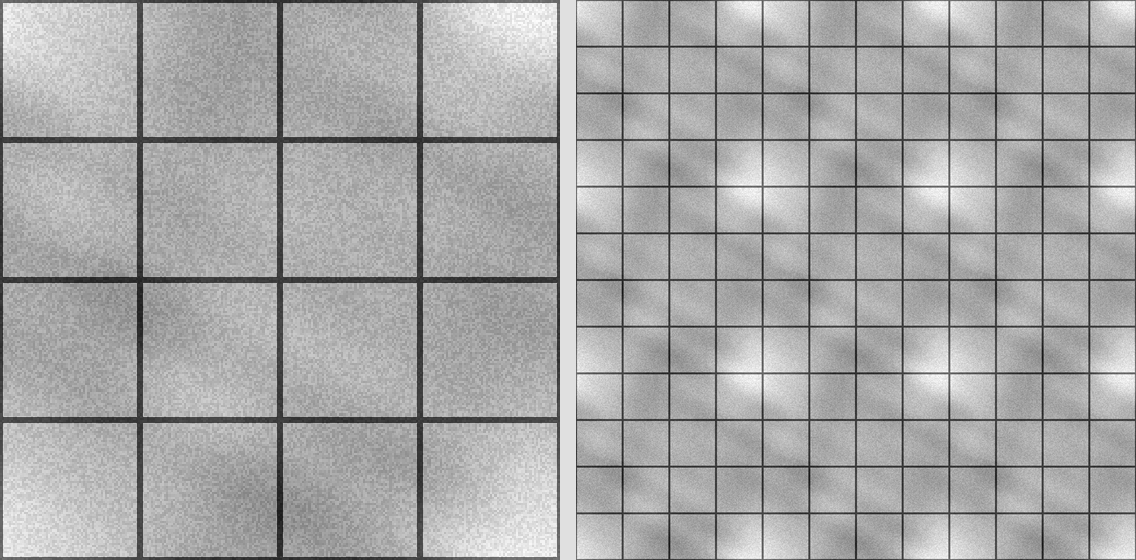
Left: one tile. Right: repeated 3 by 3.
Reproduce this pattern procedurally as a WebGL 1 fragment shader.

```glsl
precision highp float;
// Square grey concrete tiles with dark grout, soft mottling and blocky grain.

#define TILES 4.0
#define GROUT_WIDTH 0.0108
#define GRAIN_CELLS 256.0
#define TILE_GREY 0.665
#define GROUT_GREY 0.225
#define TILE_GRAIN 0.135
#define GROUT_GRAIN 0.07
#define GLOW 0.20
#define BROAD_SHADE 0.035
#define MOTTLE 0.015

uniform vec2 u_resolution;

const float TAU = 6.2831853;

float hash(vec2 cell) {
  vec3 p = fract(vec3(cell.xyx) * 0.1031);
  p += dot(p, p.yzx + 33.33);
  return fract((p.x + p.y) * p.z);
}

// Layered sines with whole-number frequencies, so the sum wraps.
float mottle(vec2 uv) {
  float sum = 0.0;
  for (int i = 0; i < 6; i++) {
    float n = float(i);
    vec2 freq = vec2(mod(n * 3.0, 7.0) - 3.0, 1.0 + mod(n * 2.0, 5.0));
    sum += sin(TAU * dot(freq, uv) + n * 2.3);
  }
  return sum;
}

// Broad light and dark areas, brightest where the canvas corners meet.
float shade(vec2 uv) {
  vec2 wave = cos(TAU * uv);
  vec2 lobe = 0.5 + 0.5 * wave;
  float glow = lobe.x * lobe.y;
  return GLOW * glow * glow + BROAD_SHADE * wave.x * wave.y + MOTTLE * mottle(uv);
}

// Distance to the nearest grout centre line, in canvas units.
float groutDistance(vec2 uv) {
  vec2 d = (0.5 - abs(fract(uv * TILES) - 0.5)) / TILES;
  return min(d.x, d.y);
}

void main() {
  vec2 uv = gl_FragCoord.xy / u_resolution;
  float pixel = 1.0 / min(u_resolution.x, u_resolution.y);

  // Tile face against grout
  float edge = groutDistance(uv) - 0.5 * GROUT_WIDTH;
  float face = smoothstep(-0.5 * pixel, 0.5 * pixel, edge);

  // Shading and grain
  vec2 cell = mod(floor(uv * GRAIN_CELLS), GRAIN_CELLS);
  float grain = hash(cell) - 0.5;
  float grey = mix(GROUT_GREY, TILE_GREY, face);
  grey += shade(uv) * mix(0.85, 1.0, face);
  grey += grain * mix(GROUT_GRAIN, TILE_GRAIN, face);

  gl_FragColor = vec4(vec3(clamp(grey, 0.0, 1.0)), 1.0);
}
```
